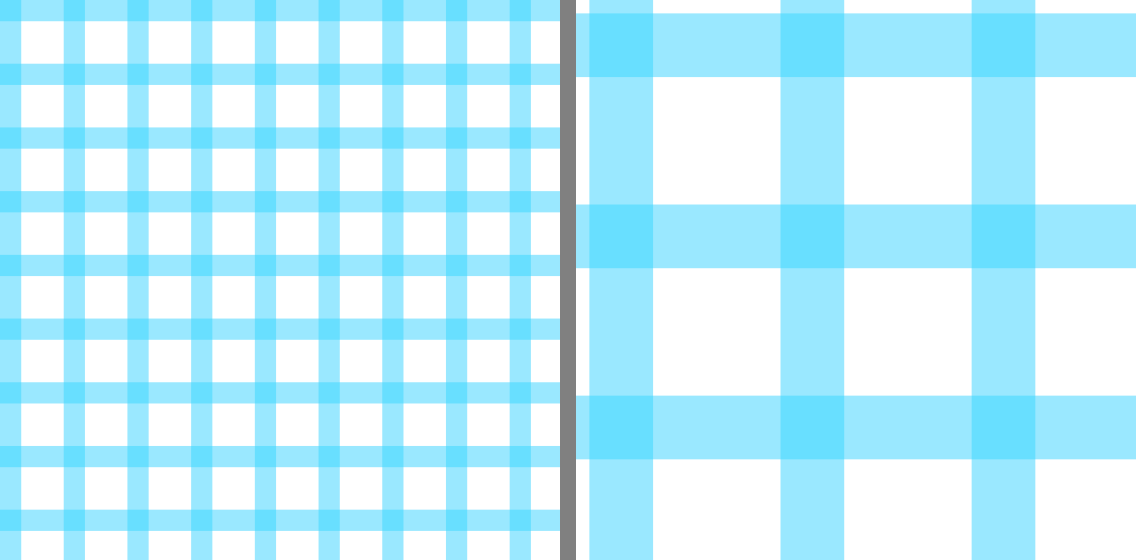
Left, the full canvas; right, a detail of the centre.
This pattern is drawn by a WebGL 2 fragment shader. Its source:

```glsl
#version 300 es
precision highp float;

uniform vec2 u_resolution;
out vec4 fragColor;

const float REPEATS = 8.79;            // periods across the canvas
const float BAND_SHARE = 1.0 / 3.0;    // band width as a share of one period
const vec3 GROUND = vec3(1.0);
const vec3 BAND = vec3(0.604, 0.910, 1.0);
const vec3 CROSSING = vec3(0.408, 0.875, 1.0);

// Total band width between zero and x, per axis
vec2 bandIntegral(vec2 x) {
    return floor(x) * BAND_SHARE + min(fract(x), BAND_SHARE);
}

// Share of a pixel covered by bands, as an exact box filter
vec2 bandCoverage(vec2 x, float pixel) {
    return (bandIntegral(x + 0.5 * pixel) - bandIntegral(x - 0.5 * pixel)) / pixel;
}

void main() {
    // Periods counted from the top left corner
    float pixel = REPEATS / min(u_resolution.x, u_resolution.y);
    vec2 cell = vec2(gl_FragCoord.x, u_resolution.y - gl_FragCoord.y) * pixel;
    vec2 cover = bandCoverage(cell, pixel);

    // Vertical bands on the ground, then horizontal bands over both
    vec3 betweenRows = mix(GROUND, BAND, cover.x);
    vec3 alongRows = mix(BAND, CROSSING, cover.x);
    fragColor = vec4(mix(betweenRows, alongRows, cover.y), 1.0);
}
```
